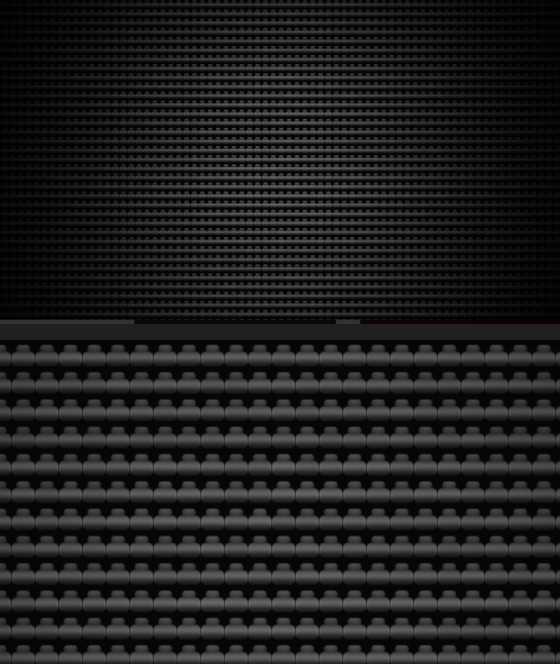
Top: the whole. Bottom: its middle third, enlarged.
Give the GLSL for this pattern, as a Shadertoy shader.

```glsl
const vec2 REPEATS = vec2(71.0, 35.6);      // beads across, rows down
const vec2 PHASE = vec2(0.85, 0.0);
const vec2 LIGHT_CENTER = vec2(0.5, 0.47);
const vec2 LIGHT_FALLOFF = vec2(8.0, 2.0);
const vec2 PAD_CENTER = vec2(0.0, 0.56);    // in row heights, from the row top
const vec2 PAD_HALF = vec2(0.42, 0.27);
const float PAD_RADIUS = 0.18;
const vec2 DOME_CENTER = vec2(0.0, 0.20);
const vec2 DOME_HALF = vec2(0.25, 0.15);
const float DOME_RADIUS = 0.13;
const float EDGE_SOFTNESS = 0.05;
const float WEAR = 0.10;
const float STRIP_HEIGHT = 0.013;
const vec3 GROUND = vec3(0.025);
const vec3 STRIP_GRAY = vec3(0.20);
const vec3 STRIP_PURPLE = vec3(0.045, 0.015, 0.05);
const vec3 STRIP_RED = vec3(0.055, 0.01, 0.015);

float hash(vec2 p) {
    return fract(sin(dot(p, vec2(127.1, 311.7))) * 43758.5453);
}

float roundedBox(vec2 p, vec2 halfSize, float radius) {
    vec2 d = abs(p) - halfSize + radius;
    return length(max(d, 0.0)) + min(max(d.x, d.y), 0.0) - radius;
}

float coverage(float dist, float softness) {
    return 1.0 - smoothstep(-softness, softness, dist);
}

// One cell: a wide pad with a small dome tucked above it
float weave(vec2 uv) {
    vec2 grid = vec2(uv.x, 1.0 - uv.y) * REPEATS + PHASE;
    vec2 id = floor(grid);
    vec2 p = fract(grid);
    float cellWidth = iResolution.x / iResolution.y * REPEATS.y / REPEATS.x;
    p.x = (p.x - 0.5) * cellWidth;
    float softness = max(EDGE_SOFTNESS, 0.7 * REPEATS.y / iResolution.y);

    // Dome, lit on its crown
    vec2 domePos = p - DOME_CENTER;
    float dome = coverage(roundedBox(domePos, DOME_HALF, DOME_RADIUS), softness);
    float domeShade = 0.23 - 0.5 * domePos.y - 1.2 * domePos.x * domePos.x;

    // Pad, with a soft horizontal sheen that fades downward
    vec2 padPos = p - PAD_CENTER;
    float pad = coverage(roundedBox(padPos, PAD_HALF, PAD_RADIUS), softness);
    float sheen = exp(-pow((padPos.y + 0.07) / 0.18, 2.0));
    float padShade = 0.10 + 0.24 * sheen - 0.12 * padPos.y;

    // Bright seam where neighbouring pads meet
    float seamDist = 0.5 * cellWidth - abs(p.x);
    float seam = exp(-pow(seamDist / 0.06, 2.0)) * exp(-pow(padPos.y / 0.15, 2.0));

    float shade = mix(0.0, domeShade, dome);
    shade = mix(shade, padShade, pad) + 0.10 * seam;
    float rowWear = hash(vec2(id.y, 7.0)) - 0.5;
    float beadWear = hash(id) - 0.5;
    return shade * (1.0 + WEAR * (rowWear + beadWear));
}

// Soft-edged span along the bottom strip
float span(float x, float start, float end) {
    float px = 1.0 / iResolution.x;
    return smoothstep(start - px, start + px, x) - smoothstep(end - px, end + px, x);
}

vec3 bottomStrip(float x) {
    vec3 color = mix(STRIP_RED, STRIP_PURPLE, span(x, 0.24, 0.60));
    return mix(color, STRIP_GRAY, span(x, -0.1, 0.24) + span(x, 0.60, 0.643));
}

void mainImage(out vec4 fragColor, in vec2 fragCoord) {
    vec2 uv = fragCoord / iResolution.xy;

    // Spotlight that fades faster sideways than upward
    vec2 offset = uv - LIGHT_CENTER;
    float light = exp(-dot(offset * offset, LIGHT_FALLOFF));
    vec3 color = vec3(weave(uv)) * light + GROUND * light;

    // Thin strip along the lower edge
    float px = 1.0 / iResolution.y;
    float strip = 1.0 - smoothstep(STRIP_HEIGHT - px, STRIP_HEIGHT + px, uv.y);
    color = mix(color, bottomStrip(uv.x), strip);

    fragColor = vec4(color, 1.0);
}
```
